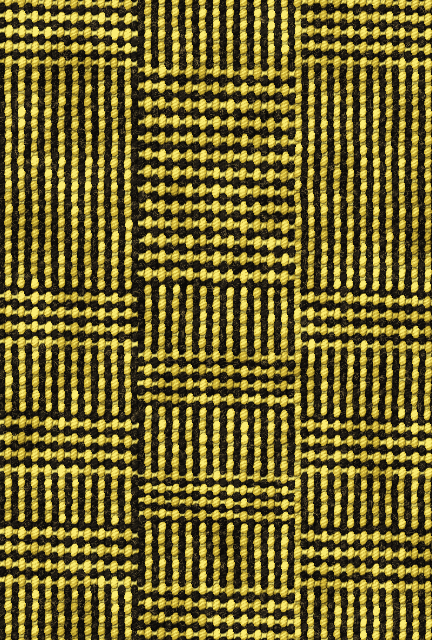
Give the GLSL for this texture, as a Shadertoy shader.

```glsl
// Two-colour log cabin weave: three columns of blocks whose yellow and black
// stripes run across or along. Each thread crossing is one domed, leaning stitch;
// wefts are painted first, warps over them, with ply twist and loose fibres.

// Block edges measured downward on a 520 x 768 canvas, nine per column.
const float edges[27] = float[27](
    -11., 80., 344., 416., 494., 570., 626., 703., 775.,
    -15., 81., 346., 423., 492., 568., 630., 703., 775.,
    -11., 80., 346., 420., 499., 571., 631., 708., 780.);

struct Stitch { vec2 center, halfSize; bool yellow, warpOver; };

vec2 hash2(vec2 p) {
    vec3 q = fract(vec3(p.xyx) * vec3(.1031, .1030, .0973));
    q += dot(q, q.yzx + 33.33);
    return fract((q.xx + q.yz) * q.zy);
}

float cornerSlope(vec2 cell, vec2 offset) {
    return dot(hash2(cell + 50.) * 2. - 1., offset);
}

float gradientNoise(vec2 p) {
    vec2 i = floor(p), f = fract(p), u = f * f * (3. - 2. * f), e = vec2(1, 0);
    return mix(mix(cornerSlope(i, f), cornerSlope(i + e, f - e), u.x),
               mix(cornerSlope(i + e.yx, f - e.yx), cornerSlope(i + 1., f - 1.), u.x), u.y);
}

// Finds the thread crossing that owns point q
Stitch stitchAt(vec2 q) {
    int column = q.x < 166. ? 0 : q.x < 355. ? 1 : 2;
    bool middle = column == 1;
    vec2 span = column == 0 ? vec2(-10, 166) : middle ? vec2(166, 355) : vec2(355, 527);
    float width = (span.y - span.x) / (middle ? 23. : 22.);
    float i = floor((q.x - span.x) / width);
    float x = span.x + (i + .5) * width;
    float tilt = .025 * (x - .5 * (span.x + span.y));

    int block = 0;
    for (int k = 1; k < 8; k++)
        if (q.y - tilt >= edges[column * 9 + k]) block = k;
    float top = edges[column * 9 + block];
    float tall = edges[column * 9 + block + 1] - top;
    bool stripesAcross = (block % 2 == 0) != middle;
    // Wefts are beaten closer together where the stripes run along the warp
    float pairs = stripesAcross ? max(4., floor(tall / 20. + .5)) : floor(tall / 14.5 + .5);
    float height = tall / (2. * pairs);
    float j = floor((q.y - tilt - top) / height);

    bool warpYellow = (mod(i, 2.) < .5) != middle;
    bool weftYellow = (mod(j, 2.) < .5) == middle;
    bool seam = column == 2 && i < .5;

    Stitch s;
    s.center = vec2(x, top + tilt + (j + .5) * height);
    s.warpOver = warpYellow == weftYellow;
    s.yellow = seam || (stripesAcross ? weftYellow : warpYellow);
    if (stripesAcross) {
        s.halfSize = vec2(width, height) * (s.warpOver ? vec2(.57, .77) : vec2(.68, .52));
        s.halfSize.y *= s.yellow ? 1.05 : .92;
    } else {
        s.halfSize = vec2(width, height) * (s.warpOver ? vec2(.56, .86) : vec2(.57, .62));
    }
    return s;
}

// Yarn colour at offset d inside a stitch whose rim is at 1
vec3 yarn(Stitch s, vec2 d, float rim, vec2 p, float luck) {
    float dome = sqrt(max(0., 1. - rim * rim));
    float twist = sin(dot(p, s.warpOver ? vec2(.8, 1.5) : vec2(1.5, .8)) + luck * 6.);
    float light = .1 + .78 * dome - .24 * dot(d, vec2(.45, .75)) + .14 * twist
                + .3 * gradientNoise(p * .6) + .28 * (luck - .5)
                + .4 * gradientNoise(p / 60. + 7.);
    if (s.yellow) {
        vec3 c = mix(vec3(.34, .27, .07), vec3(.80, .69, .20), smoothstep(-.05, .58, light));
        return mix(c, vec3(.98, .93, .46), smoothstep(.55, .98, light));
    }
    return mix(vec3(.045, .04, .03), vec3(.15, .13, .09), smoothstep(.4, 1.2, light));
}

void mainImage(out vec4 fragColor, in vec2 fragCoord) {
    vec2 uv = fragCoord / iResolution.xy;
    vec2 p = vec2(uv.x, 1. - uv.y) * vec2(520, 768);
    float pixel = 768. / iResolution.y;

    // Hand-woven unevenness, broad and then thread by thread
    p += 2.2 * vec2(gradientNoise(p / 65.), gradientNoise(p / 48. + 19.));
    p += .9 * vec2(gradientNoise(p / 6.), gradientNoise(p / 6. + 31.));

    vec3 color = vec3(.05, .043, .03);
    for (int layer = 0; layer < 2; layer++) {
        // Nearest stitch of this layer; steps stay below the smallest thread pitch
        Stitch nearest;
        vec2 local = vec2(0);
        float rim = 9., luckiness = 0.;
        for (int n = 0; n < 9; n++) {
            Stitch s = stitchAt(p + vec2(n % 3 - 1, n / 3 - 1) * vec2(7.2, 6.5));
            if (s.warpOver != (layer == 1)) continue;
            vec2 luck = hash2(floor(s.center * 3.));
            vec2 d = (p - s.center - (luck - .5) * vec2(1.2, 1.6)) / s.halfSize;
            d /= .93 + .16 * luck.y;
            d.x += (s.warpOver ? .2 : .06) * d.y;
            vec2 bulge = pow(abs(d), vec2(2.5));
            float r = pow(bulge.x + bulge.y, .4);
            if (r < rim) { rim = r; nearest = s; local = d; luckiness = luck.x; }
        }
        if (rim > 2.) continue;
        // Soft contact shadow, then the stitch itself
        float blur = .6 * pixel / min(nearest.halfSize.x, nearest.halfSize.y);
        color *= 1. - .45 * (1. - smoothstep(.85, 1.4, rim));
        color = mix(color, yarn(nearest, local, rim, p, luckiness),
                    1. - smoothstep(1. - blur, 1. + blur, rim));
    }

    // Loose fibres catching light on the dark yarn
    float darkness = 1. - smoothstep(.12, .4, color.r);
    for (int k = 0; k < 3; k++) {
        float a = float(k) * 1.1 + .4;
        vec2 q = mat2(cos(a), sin(a), -sin(a), cos(a)) * p;
        float strand = abs(gradientNoise(q * vec2(.14, .4) + a * 31.));
        float patchy = smoothstep(-.1, .35, gradientNoise(p * .15 + a * 7.));
        color += vec3(.21, .18, .10) * darkness * patchy * (1. - smoothstep(.01, .09, strand));
    }
    fragColor = vec4(clamp(color, 0., 1.), 1);
}
```
